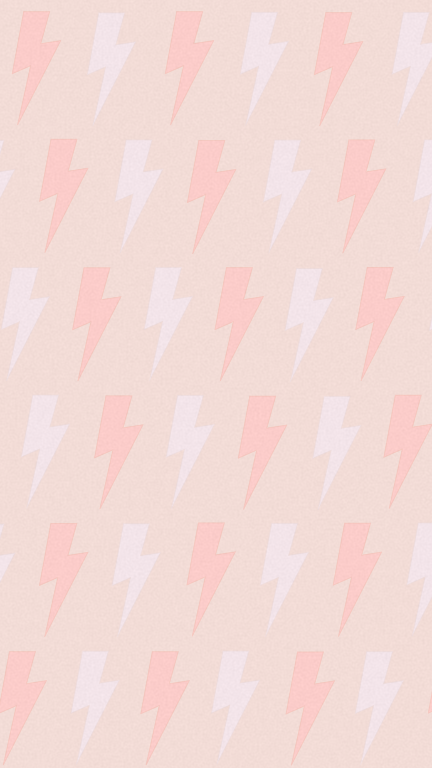
This pattern is drawn by a Shadertoy shader. Its source:

```glsl
// Lengths are in percent of the canvas width, y runs down from the top
const vec3 GROUND = vec3(0.950, 0.862, 0.840);
const vec3 PINK = vec3(0.985, 0.800, 0.790);
const vec3 LILAC = vec3(0.953, 0.895, 0.915);
const vec3 PINK_EDGE = vec3(0.955, 0.755, 0.715);
const vec3 LILAC_EDGE = vec3(0.925, 0.855, 0.855);

const float TOP_MARGIN = 2.8;
const float ROW_PITCH = 29.6;
const int ROWS = 6;
const float BOLT_MIDDLE = 2.95;
const float EDGE_WIDTH = 0.13;
const vec2 JITTER = vec2(0.8, 0.35);
const float GRAIN_SCALE = 1.75;
const float GRAIN_AMOUNT = 0.028;
const float MOTTLE_SCALE = 0.45;
const float MOTTLE_AMOUNT = 0.008;

// Per row: x of its first pink bolt, distance between bolts
const vec2 ROW_LAYOUT[ROWS] = vec2[ROWS](
    vec2(5.55, 17.5), vec2(11.8, 17.25), vec2(19.4, 16.5),
    vec2(24.5, 16.85), vec2(11.8, 17.0), vec2(2.3, 16.55));

// Outline of one bolt, from its top left corner
const int CORNERS = 7;
const vec2 BOLT[CORNERS] = vec2[CORNERS](
    vec2(0.0, 0.0), vec2(6.0, 0.0), vec2(3.95, 7.4), vec2(8.55, 6.7),
    vec2(-1.4, 26.15), vec2(1.6, 12.5), vec2(-2.65, 14.35));

vec2 hash2(vec2 p) {
    vec3 q = fract(p.xyx * vec3(0.1031, 0.1030, 0.0973));
    q += dot(q, q.yzx + 33.33);
    return fract((q.xx + q.yz) * q.zy);
}

float cornerSlope(vec2 cell, vec2 offset) {
    return dot(hash2(cell) * 2.0 - 1.0, offset);
}

float gradientNoise(vec2 p) {
    vec2 i = floor(p), f = fract(p);
    vec2 u = f * f * f * (f * (f * 6.0 - 15.0) + 10.0);
    vec2 e = vec2(1.0, 0.0);
    return mix(mix(cornerSlope(i, f), cornerSlope(i + e, f - e), u.x),
               mix(cornerSlope(i + e.yx, f - e.yx), cornerSlope(i + e.xx, f - e.xx), u.x), u.y);
}

// Signed distance to the bolt polygon, negative inside
float boltDistance(vec2 p) {
    float nearest = dot(p - BOLT[0], p - BOLT[0]);
    float side = 1.0;
    for (int i = 0, j = CORNERS - 1; i < CORNERS; j = i, i++) {
        vec2 edge = BOLT[j] - BOLT[i];
        vec2 w = p - BOLT[i];
        vec2 gap = w - edge * clamp(dot(w, edge) / dot(edge, edge), 0.0, 1.0);
        nearest = min(nearest, dot(gap, gap));
        bvec3 crossing = bvec3(p.y >= BOLT[i].y, p.y < BOLT[j].y, edge.x * w.y > edge.y * w.x);
        if (all(crossing) || all(not(crossing))) side = -side;
    }
    return side * sqrt(nearest);
}

void mainImage(out vec4 fragColor, in vec2 fragCoord) {
    float pixel = 100.0 / iResolution.x;
    vec2 p = vec2(fragCoord.x, iResolution.y - fragCoord.y) * pixel;

    // Row and column of the closest bolt
    int row = clamp(int(floor((p.y - TOP_MARGIN + 1.0) / ROW_PITCH)), 0, ROWS - 1);
    vec2 layout_ = ROW_LAYOUT[row];
    float column = floor((p.x - layout_.x - BOLT_MIDDLE) / layout_.y + 0.5);
    vec2 corner = vec2(layout_.x + column * layout_.y, TOP_MARGIN + float(row) * ROW_PITCH);
    corner += (hash2(vec2(column + 17.0, float(row) + 5.0)) - 0.5) * JITTER;

    // Alternating fills with a thin darker rim
    bool isPink = mod(column, 2.0) < 0.5;
    float d = boltDistance(p - corner);
    float fill = 1.0 - smoothstep(-0.5 * pixel, 0.5 * pixel, d);
    float rim = 1.0 - smoothstep(EDGE_WIDTH - 0.5 * pixel, EDGE_WIDTH + 0.5 * pixel, abs(d));
    vec3 color = mix(GROUND, isPink ? PINK : LILAC, fill);
    color = mix(color, isPink ? PINK_EDGE : LILAC_EDGE, rim * 0.6);

    // Paper grain and soft mottling
    color += GRAIN_AMOUNT * gradientNoise(p * GRAIN_SCALE + 40.0);
    color += MOTTLE_AMOUNT * gradientNoise(p * MOTTLE_SCALE + 90.0);
    fragColor = vec4(clamp(color, 0.0, 1.0), 1.0);
}
```
